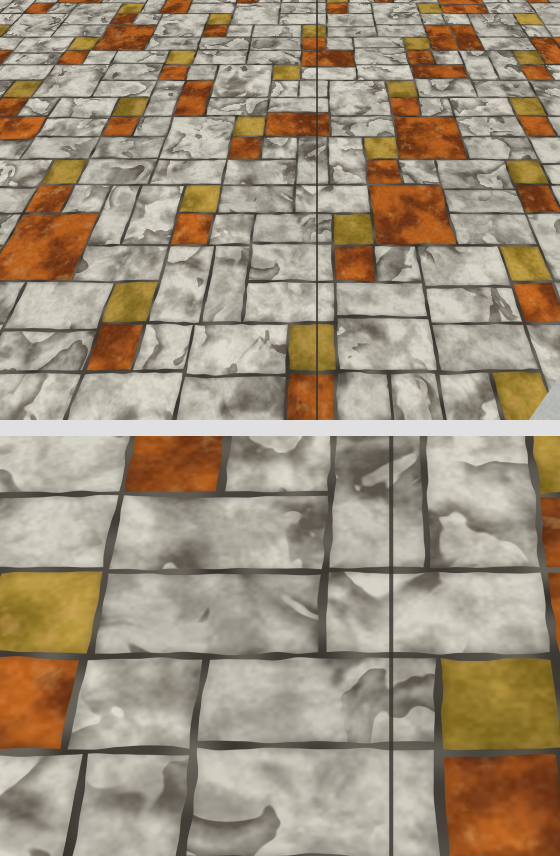
Top: the whole. Bottom: its middle third, enlarged.
A WebGL 1 fragment shader for this texture:

```glsl
precision highp float;
// Stamped paving of grey slate with gold and rust stones, seen in perspective.
// A 13-cell lattice groups unit cells into blocks, which a hash splits and colours;
// warped noise, cut into soft terraces, makes the stained clefts of the slate.
uniform vec2 u_resolution;

float hash(vec2 p) {
  vec3 q = fract(vec3(p.xyx) * 0.1031);
  q += dot(q, q.yzx + 33.33);
  return fract((q.x + q.y) * q.z);
}

float noise(vec2 p) {
  vec2 i = floor(p), f = fract(p);
  f = f * f * (3.0 - 2.0 * f);
  return mix(mix(hash(i), hash(i + vec2(1.0, 0.0)), f.x),
             mix(hash(i + vec2(0.0, 1.0)), hash(i + 1.0), f.x), f.y);
}

float fbm(vec2 p) {
  float sum = 0.0, amp = 0.53;
  for (int i = 0; i < 4; i++) {
    sum += amp * noise(p);
    p = mat2(1.6, 1.2, -1.2, 1.6) * p + 7.3;
    amp *= 0.5;
  }
  return sum;
}

// Cuts one axis of a block in two and keeps the part that holds the point
void cutAxis(float at, float cut, inout float origin, inout float size) {
  if (at - origin > cut) {
    origin += cut;
    size -= cut;
  } else {
    size = cut;
  }
}

// Finds the stone around p; kind is 0 grey, 1 gold, 2 rust
void findStone(vec2 p, out vec2 origin, out vec2 size, out float kind) {
  vec2 cell = floor(p);
  float n = mod(cell.x + 4.0 * cell.y, 13.0);
  float first = n < 6.5 ? 1.0 : 7.0;
  if (n < 0.5) first = 0.0;
  else if (abs(n - 3.5) < 1.0) first = 3.0;
  else if (abs(n - 9.5) < 1.0) first = 9.0;

  float k = n - first;
  origin = cell - vec2(mod(k, 4.0), floor(k / 4.0 + 0.01));
  vec2 block = origin;
  bool large = first == 1.0 || first == 7.0;
  size = first == 0.0 ? vec2(1.0) : vec2(2.0, large ? 2.0 : 1.0);

  float pick = hash(block + 5.0);
  float cut = 0.8 + 0.4 * hash(block + 11.0);
  if (first == 9.0) cutAxis(p.x, 0.95, origin.x, size.x);
  else if (large && pick < 0.4) cutAxis(p.y, cut, origin.y, size.y);
  else if (large && pick < 0.62) cutAxis(p.x, cut, origin.x, size.x);

  float dye = hash(origin + 23.0);
  kind = 0.0;
  if (first == 0.0 && dye < 0.95) kind = 1.0;
  if (first == 9.0 && origin.x == block.x && dye < 0.8) kind = 2.0;
  if (first == 1.0 && dye < 0.3) kind = 2.0;
}

vec3 slate(vec2 s) {
  vec2 warped = s + 0.5 * vec2(noise(s * 1.7), noise(s * 1.7 + 31.0));
  float terrace = fract(fbm(warped * 1.15) * 3.2);
  float cleft = smoothstep(0.3, 0.9, terrace) * (1.0 - smoothstep(0.92, 1.0, terrace));
  cleft *= smoothstep(0.3, 0.6, noise(s * 1.3 + 17.0));
  float stain = smoothstep(0.38, 0.72, fbm(s * 2.6 + 9.0));
  float relief = fbm(warped * 2.0) - fbm(warped * 2.0 + vec2(0.08, 0.14));
  float tone = 0.06 + 0.33 * stain + 0.62 * cleft + 0.9 * relief;
  tone += 0.12 * (noise(s * 22.0) - 0.5);
  return mix(vec3(0.82, 0.81, 0.76), vec3(0.37, 0.345, 0.305), clamp(tone, 0.0, 1.0));
}

vec3 dyed(vec2 s, float kind) {
  float cloud = smoothstep(0.28, 0.68, fbm(s * 2.0));
  float scuff = smoothstep(0.58, 0.8, fbm(s * 4.5 + 13.0));
  vec3 gold = mix(vec3(0.50, 0.41, 0.13), vec3(0.69, 0.57, 0.25), cloud);
  vec3 rust = mix(vec3(0.43, 0.21, 0.09), vec3(0.71, 0.38, 0.13), cloud);
  vec3 color = kind < 1.5 ? gold : rust;
  color = mix(color, vec3(0.73, 0.56, 0.34), 0.45 * scuff);
  return color + 0.06 * (noise(s * 20.0) - 0.5);
}

void main() {
  vec2 uv = gl_FragCoord.xy / u_resolution.y;

  // Perspective floor, with the horizon above the frame
  float drop = 1.69 - uv.y;
  vec2 p = vec2(13.0 * (uv.x - 0.755), 20.0) / drop;
  vec2 pixel = vec2(13.0 / drop, 20.0 / (drop * drop)) / u_resolution.y;
  p += 0.05 * (vec2(noise(p * 1.5), noise(p * 1.5 + 40.0)) - 0.5) + vec2(0.6, 0.3);

  vec2 origin, size;
  float kind;
  findStone(p, origin, size, kind);
  vec2 s = p + 40.0 * vec2(hash(origin + 2.0), hash(origin + 7.0));
  vec3 color = kind < 0.5 ? slate(s) : dyed(s, kind);
  color *= 0.94 + 0.12 * hash(origin + 41.0);

  // Dark joints with a soft shadow beside them
  vec2 edge = 0.5 * size - abs(p - origin - 0.5 * size);
  float joint = 0.018 + 0.03 * noise(p * 5.0);
  vec2 inside = smoothstep(joint - 0.7 * pixel, joint + 0.7 * pixel, edge);
  color *= 0.86 + 0.14 * smoothstep(0.0, 0.14, min(edge.x, edge.y));
  vec3 mortar = mix(vec3(0.2, 0.185, 0.165), vec3(0.42, 0.4, 0.36), noise(p * 3.0 + 60.0));
  color = mix(mortar, color, inside.x * inside.y);

  // Straight saw cut, and the plain kerb in the lower right corner
  float soft = 1.0 / u_resolution.y;
  float saw = 1.0 - smoothstep(0.0012, 0.0012 + soft, abs(uv.x - 0.755));
  color = mix(color, vec3(0.2, 0.19, 0.17), 0.8 * saw);
  float kerb = smoothstep(-soft, soft, uv.x - 1.259 - 0.7 * uv.y);
  color = mix(color, vec3(0.71, 0.72, 0.7) + 0.05 * (noise(p * 20.0) - 0.5), kerb);

  gl_FragColor = vec4(color, 1.0);
}
```
